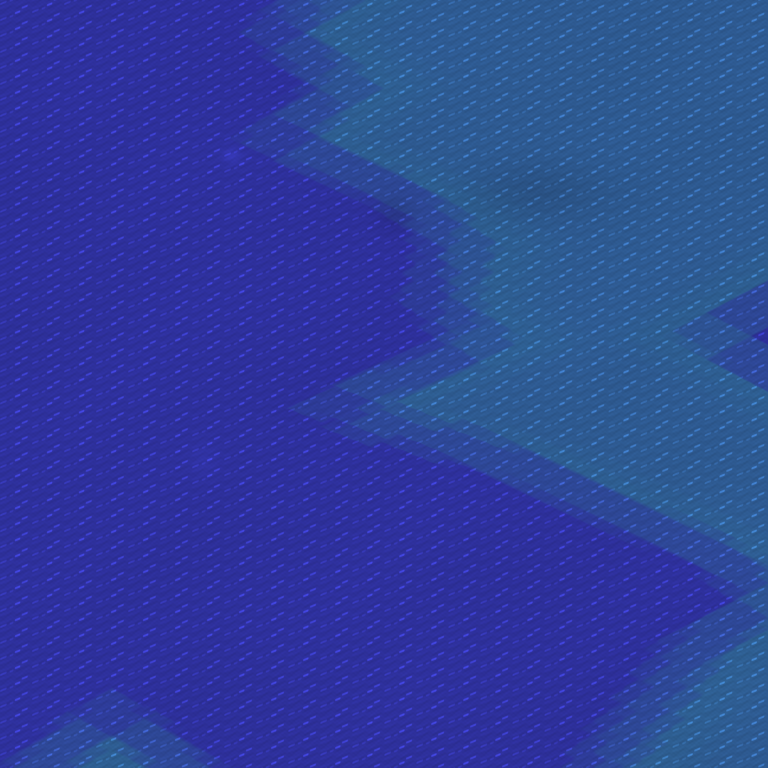
Write a WebGL 2 fragment shader that draws this background.

```glsl
#version 300 es
precision highp float;

uniform vec2 u_resolution;
out vec4 outColor;

#define DEEP vec3(0.178, 0.187, 0.605)
#define SHALLOW vec3(0.178, 0.350, 0.565)
#define TILE vec2(0.0417, 0.0208)
#define SPREAD vec2(0.050, 0.029)
#define SOFTNESS 0.009
#define GLINT 0.42
#define RIPPLE 0.05
#define SWELL 0.012

float hash(float n) {
    return fract(sin(n * 12.9898) * 43758.55);
}

// One straight stretch of coast: a total shift of dx between two heights
float leg(float y, float from, float to, float dx) {
    return dx * clamp((y - from) / (to - from), 0.0, 1.0);
}

float coastline(float y) {
    float x = 0.78;
    x += leg(y, 0.000, 0.170, 0.135);
    x += leg(y, 0.170, 0.215, 0.085);
    x += leg(y, 0.215, 0.270, -0.050);
    x += leg(y, 0.270, 0.414, -0.325);
    x += leg(y, 0.414, 0.469, -0.205);
    x += leg(y, 0.469, 0.550, 0.205);
    x += leg(y, 0.550, 0.610, -0.055);
    x += leg(y, 0.610, 0.680, 0.025);
    x += leg(y, 0.680, 0.746, -0.065);
    x += leg(y, 0.746, 0.818, -0.170);
    x += leg(y, 0.818, 0.887, 0.085);
    x += leg(y, 0.887, 0.960, -0.085);
    x += leg(y, 0.960, 1.000, 0.055);
    return x;
}

// Signed horizontal depth into the shallow water
float shallowDepth(vec2 p) {
    float shelf = p.x - coastline(p.y);
    float inlet = 0.926 + 1.7 * abs(p.y - 0.564) - p.x;
    float shoal = 0.095 - abs(p.x - 0.145) - 1.25 * p.y;
    return max(min(shelf, inlet), shoal);
}

// Pull positions toward the centres of diamond tiles, with soft seams
vec2 snapToDiamonds(vec2 p) {
    vec2 q = p / TILE;
    vec2 iso = vec2(q.x + q.y, q.x - q.y);
    iso = floor(iso) + smoothstep(0.25, 0.75, fract(iso));
    return 0.5 * vec2(iso.x + iso.y, iso.x - iso.y) * TILE;
}

// Blend of the four diamond corners: overlapping pale layers
float shallowLevel(vec2 p) {
    float level = 0.0;
    for (int i = 0; i < 4; i++) {
        float angle = 1.570796 * float(i);
        vec2 corner = p + SPREAD * vec2(cos(angle), sin(angle));
        level += 0.25 * smoothstep(-SOFTNESS, SOFTNESS, shallowDepth(corner));
    }
    return level;
}

// Short slanted dashes and dots repeated on a skewed lattice
float glints(vec2 p, float pixel) {
    vec2 q = p / TILE;
    q.y -= 0.5 * q.x;
    float light = 0.0;
    for (int i = 0; i < 4; i++) {
        float k = float(i);
        vec2 centre = vec2(0.25 * k + 0.2 * hash(k + 1.0), hash(k + 5.3));
        vec2 d = (fract(q - centre) - 0.5) * TILE;
        d.y -= 0.15 * d.x;
        float halfLength = mix(0.0002, 0.0030, hash(k + 9.1));
        float dist = length(vec2(max(abs(d.x) - halfLength, 0.0), d.y));
        float strength = mix(1.0, 0.4, k / 3.0);
        light = max(light, strength * (1.0 - smoothstep(0.0002, 0.0018 + pixel, dist)));
    }
    return light;
}

// Fine woven waves, periodic with the tiles
float ripples(vec2 p) {
    vec2 q = 6.28318 * p / TILE;
    float wave = sin(q.y * 2.0 - q.x + 0.8 * sin(q.x * 2.0));
    wave += 0.7 * sin(q.x * 3.0 - q.y * 2.0 + 1.3);
    wave += 0.6 * sin(q.y * 4.0 - q.x * 3.0 + sin(q.x));
    wave += 0.8 * sin(q.x * 7.0) * sin(q.y * 4.0);
    return 0.5 * wave;
}

// Broad uneven tone over the water
float swell(vec2 p) {
    float a = sin(p.x * 13.0 + 2.0 * sin(p.y * 7.0));
    float b = sin(p.y * 31.0 - p.x * 14.0 + sin(p.x * 19.0));
    return 0.5 * (a + b);
}

float patchAt(vec2 p, vec2 centre, vec2 radius) {
    vec2 d = (p - centre) / radius;
    return exp(-dot(d, d));
}

void main() {
    vec2 uv = gl_FragCoord.xy / u_resolution;
    float pixel = 0.5 / u_resolution.y;

    // Water colour, a little brighter along the shallow rim
    vec2 tile = snapToDiamonds(uv);
    float level = shallowLevel(tile);
    vec3 color = mix(DEEP, SHALLOW, level);
    float rim = level * (1.0 - smoothstep(0.04, 0.18, shallowDepth(tile)));
    color.g += 0.018 * rim;

    // Shade, dark and pale patches, then glints
    float shade = 1.0 + RIPPLE * ripples(uv) + SWELL * swell(uv);
    shade -= 0.10 * patchAt(uv, vec2(0.70, 0.75), vec2(0.10, 0.04));
    shade -= 0.10 * patchAt(uv, vec2(0.515, 0.72), vec2(0.025, 0.025));
    shade += 0.15 * patchAt(uv, vec2(0.302, 0.797), vec2(0.012, 0.01));
    shade += 0.06 * patchAt(uv, vec2(0.266, 0.40), vec2(0.018, 0.022));
    color *= shade * (1.0 + GLINT * glints(uv, pixel));
    outColor = vec4(color, 1.0);
}
```
